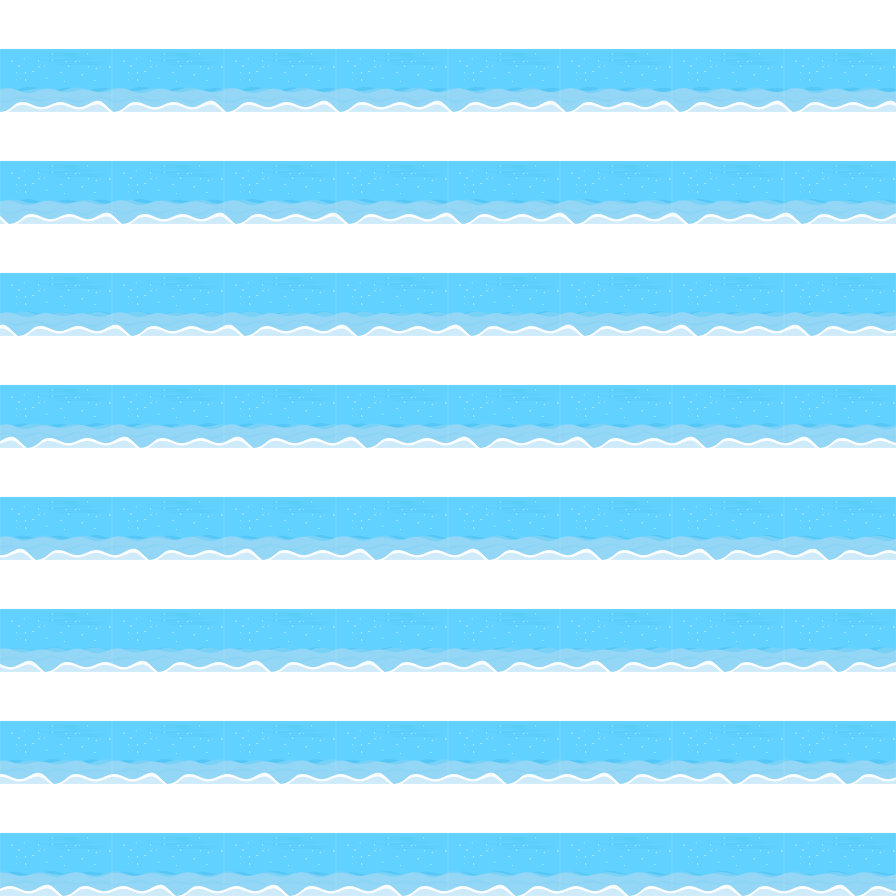
A three.js fragment shader for this pattern:

```glsl
varying vec2 vUv;

const float TAU = 6.2831853;

vec2 hash2(vec2 p) {
  return fract(sin(vec2(dot(p, vec2(127.1, 311.7)), dot(p, vec2(269.5, 183.3)))) * 437.585);
}

// Coverage of the region under a height
float under(float height, float y, float soft) {
  return smoothstep(-soft, soft, height - y);
}

// Layered sines, three crests per unit
float swell(float x, float phase) {
  return 0.75 * sin(TAU * (3.0 * x + phase)) + 0.25 * sin(TAU * (2.0 * x - phase) + 1.3);
}

// Three foam humps, the last one taller and breaking steeply
float foamHeight(float p) {
  float h = 0.066 + 0.023 * cos(TAU * 3.0 * (p - 0.2)) + 0.012 * smoothstep(0.7, 0.87, p);
  float breaking = max(p - 0.86, 0.0) / 0.14;
  return h * smoothstep(0.0, 0.16, p) * (1.0 - breaking * breaking);
}

// Small light dots, one jittered point per cell
float speckles(vec2 p, float soft) {
  vec2 cell = floor(p * 16.0);
  vec2 seed = hash2(cell + 3.0);
  vec2 center = (cell + 0.2 + 0.6 * seed) / 16.0;
  float present = step(0.52, hash2(cell + 41.0).x);
  float inWater = step(0.27, center.y) * step(center.y, 0.52);
  float radius = 0.004 + 0.004 * seed.x;
  return present * inWater * (1.0 - smoothstep(radius - soft * 0.5, radius + soft * 0.5, distance(p, center)));
}

// Thin tapered horizontal ripples
float streaks(vec2 p, float soft) {
  float ink = 0.0;
  for (int i = 0; i < 6; i++) {
    float k = float(i);
    vec2 r = hash2(vec2(k, 7.0));
    float halfLength = 0.14 + 0.16 * r.x;
    float across = (p.x - mix(halfLength, 1.0 - halfLength, r.y)) / halfLength;
    float taper = max(1.0 - across * across, 0.0);
    float line = abs(p.y - 0.425 - 0.019 * k - 0.003 * sin(p.x * 19.0 + k));
    ink = max(ink, taper * (1.0 - smoothstep(0.0, 0.004 + soft, line)));
  }
  return ink;
}

void main() {
  vec2 grid = vUv * 8.0;
  float soft = fwidth(grid.y) * 0.7;
  float row = 7.0 - floor(grid.y + 0.2);
  float y = fract(grid.y + 0.2) - 0.2;
  vec2 tile = vec2(fract(grid.x), y);

  // Open water
  vec3 water = vec3(0.38, 0.82, 1.0);
  water = mix(water, vec3(0.33, 0.77, 0.95), 0.55 * streaks(tile, soft));
  water = mix(water, vec3(0.8, 0.95, 1.0), 0.6 * speckles(tile, soft));

  // Swells, each drifting at its own rate from row to row
  float x = (grid.x - 0.08 * row) * 0.989;
  float deep = 0.205 + 0.018 * swell(grid.x, 0.45 + 0.06 * row);
  float veil = 0.2 + 0.02 * swell(x, 0.2 - 0.05 * row);
  float body = 0.19 + 0.022 * swell(grid.x * 0.995, 0.03 * row);
  float fold = 0.125 + 0.022 * swell(x, 0.65 + 0.09 * row);
  water = mix(water, vec3(0.33, 0.78, 0.97), under(deep, y, soft));
  water = mix(water, vec3(0.47, 0.82, 0.97), under(veil, y, soft));
  water = mix(water, vec3(0.58, 0.84, 0.96), under(body, y, soft));
  float foldBand = under(fold, y, soft) - under(fold - 0.02 - 0.012 * swell(x, 0.3), y, soft);
  water = mix(water, vec3(0.52, 0.82, 0.96), 0.5 * foldBand);

  // White foam rim over a pale filling
  float p = fract(x);
  float crest = foamHeight(p);
  float rim = 0.02 + 0.1 * max(crest - 0.04, 0.0) + 0.008 * smoothstep(0.7, 0.9, p);
  water = mix(water, vec3(1.0), under(crest, y, soft));
  water = mix(water, vec3(0.81, 0.92, 0.98), under(crest - rim, y, soft));

  // Faint joint between tiles
  float joint = 1.0 - smoothstep(0.003, 0.003 + soft, abs(fract(grid.x + 0.5) - 0.5));
  water = mix(water, vec3(0.75, 0.92, 1.0), 0.15 * joint);

  float band = under(0.5625, y, soft) * smoothstep(-soft, soft, y);
  gl_FragColor = vec4(mix(vec3(1.0), water, band), 1.0);
}
```
